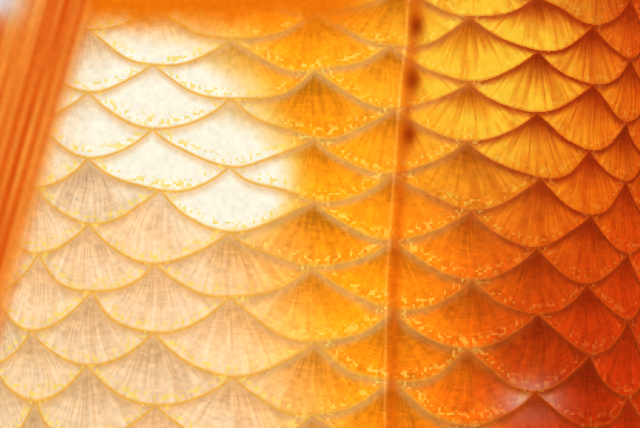
Write a WebGL 2 fragment shader that draws this texture.

```glsl
#version 300 es
precision highp float;
// Backlit fish scales: a staggered lattice of overlapping fans, narrowing
// toward both sides as on a curved flank. Soft pools of light tint it from
// cream through orange to deep red; noise adds fibres, grain and glitter.
uniform vec2 u_resolution;
out vec4 fragColor;

float hash(vec2 p) {
  vec3 q = fract(p.xyx * 0.1031);
  q += dot(q, q.yzx + 33.33);
  return fract((q.x + q.y) * q.z);
}

float noise(vec2 p) {
  vec2 i = floor(p), f = fract(p);
  f = f * f * (3.0 - 2.0 * f);
  return mix(mix(hash(i), hash(i + vec2(1, 0)), f.x),
             mix(hash(i + vec2(0, 1)), hash(i + vec2(1, 1)), f.x), f.y);
}

float fbm(vec2 p) {
  float sum = 0.0, amp = 0.5;
  for (int i = 0; i < 4; i++) {
    sum += amp * noise(p);
    p = p * 2.03 + 17.0;
    amp *= 0.5;
  }
  return sum;
}

// Soft elliptical pool of light
float pool(vec2 p, vec2 center, vec2 radius) {
  vec2 q = (p - center) / radius;
  return exp(-dot(q, q));
}

float line(float d, float width) {
  return exp(-d * d / (width * width));
}

// Curved lattice: x counts columns, y counts rows downward
vec2 flank(vec2 p) {
  float u = asin(clamp((p.x - 0.732) / 0.781, -0.99, 0.99)) / 0.245;
  float s = (0.531 - p.y - 0.05 * (p.x - 0.732)) / 0.156;
  return vec2(u, s - 0.02 * s * s);
}

void main() {
  vec2 p = gl_FragCoord.xy / u_resolution.y;
  vec2 wobble = vec2(noise(p * 9.0), noise(p * 9.0 + 40.0)) - 0.5;
  vec2 g = flank(p + 0.022 * wobble);

  // The two nearest columns compete; the nearest lower rim owns the point
  float inside = 9.0, outside = 9.0;
  vec2 id = vec2(0.0), local = vec2(0.0);
  for (int i = 0; i < 2; i++) {
    float column = floor(g.x) + float(i);
    float du = g.x - column;
    float shift = 0.5 * mod(column, 2.0);
    float t = g.y - shift + 0.5 * du * du;
    float row = ceil(t);
    outside = min(outside, fract(t));
    if (row - t < inside) {
      inside = row - t;
      id = vec2(column, row);
      local = vec2(du, g.y - shift - row);
    }
  }

  // Fibres fan out from the hidden root of each scale, crossed by rings
  float angle = atan(local.x, local.y + 1.25);
  float fibre = noise(vec2(angle * 26.0, inside * 3.0) + id * 7.3);
  float rings = noise(vec2(inside * 34.0, angle * 5.0) + id * 3.7);
  float mottle = fbm(p * 24.0);
  float grain = fbm(p * 90.0);
  float tone = hash(id + 31.0);

  // Broad colour of the flank
  float amber = smoothstep(0.42, 0.82, p.x + 0.22 * (p.y - 0.3));
  float red = smoothstep(0.80, 1.36, p.x + 0.12 * (mottle - 0.5));
  vec3 col = mix(vec3(0.90, 0.69, 0.47), vec3(0.94, 0.53, 0.06), amber);
  col = mix(col, vec3(0.64, 0.16, 0.03), red);
  col = mix(col, vec3(0.80, 0.63, 0.42), 0.6 * pool(p, vec2(0.0, 0.05), vec2(0.25, 0.3)));
  col *= 0.80 + 0.16 * tone + 0.14 * fibre + 0.10 * rings + 0.12 * grain;

  // Each face brightens toward its rim; roots fall into shade
  float face = smoothstep(0.95, 0.2, inside) * smoothstep(0.0, 0.16, outside);
  col *= mix(1.0, 0.80 + 0.32 * face, 0.4 + 0.6 * amber);
  float sheen = (1.0 - amber) * face * (0.25 + 0.5 * fibre);
  col = mix(col, vec3(0.98, 0.89, 0.76), sheen);

  // Golden and ember light through the scales on the right
  float gold = pool(p, vec2(1.13, 0.86), vec2(0.24, 0.30));
  float ember = pool(p, vec2(1.33, 0.66), vec2(0.20, 0.32));
  float texture1 = 0.35 + 0.5 * fibre + 0.6 * (mottle - 0.2);
  col = mix(col, vec3(0.94, 0.42, 0.04), clamp(1.1 * ember * face * texture1, 0.0, 1.0));
  col = mix(col, vec3(1.0, 0.77, 0.20), clamp(1.5 * gold * face * texture1, 0.0, 1.0));
  col = mix(col, vec3(0.85, 0.64, 0.66), 0.8 * face * pool(p, vec2(1.24, 0.06), vec2(0.07, 0.05)));

  // White glare on the left, fringed with yellow
  float glare = pool(p, vec2(0.36, 0.73), vec2(0.26, 0.21))
              + 0.8 * pool(p, vec2(0.55, 0.56), vec2(0.14, 0.12));
  glare *= 0.75 + 0.35 * face + 0.35 * (mottle - 0.5) + 0.25 * (tone - 0.5);
  col = mix(col, vec3(0.99, 0.78, 0.22), 0.6 * smoothstep(0.12, 0.45, glare) * amber);
  col = mix(col, vec3(1.0, 0.97, 0.88), smoothstep(0.22, 0.78, glare));

  // Rims: pale skin below each edge, a fine lit edge, glitter just inside
  float lit = 1.0 - 0.75 * red;
  vec3 skin = mix(vec3(0.93, 0.73, 0.50), vec3(0.84, 0.38, 0.10), red);
  col = mix(col, skin, 0.55 * lit * line(outside - 0.05, 0.075));
  float edge = line(min(inside, outside), 0.028);
  vec3 edgeColor = mix(vec3(0.95, 0.68, 0.26), vec3(0.80, 0.30, 0.06), red);
  col = mix(col, edgeColor, edge * (0.45 + 0.4 * lit));
  float glitter = smoothstep(0.50, 0.78, noise(p * 150.0)) * line(inside - 0.10, 0.08);
  col = mix(col, vec3(1.0, 0.86, 0.38), 0.75 * glitter * lit);

  // Lateral line with dark pores near the top
  float lateral = p.x - 0.915 - 0.06 * p.y * p.y - 0.006 * wobble.x;
  col = mix(col, vec3(0.85, 0.34, 0.03), 0.6 * line(lateral, 0.017));
  col += 0.10 * line(lateral + 0.018, 0.004);
  for (int i = 0; i < 3; i++) {
    vec2 pore = vec2(0.973 - 0.008 * float(i), 0.94 - 0.128 * float(i));
    col = mix(col, vec3(0.58, 0.16, 0.01), 0.8 * pool(p, pore, vec2(0.017, 0.027)));
  }

  // Orange blur along the top and the streaked fin at the left
  float top = smoothstep(0.90, 0.99, p.y + 0.05 * (mottle - 0.5));
  col = mix(col, vec3(0.94, 0.46, 0.04), top * smoothstep(0.95, 0.75, p.x));
  float finEdge = 0.02 + 0.28 * (p.y - 0.32);
  float streak = noise(vec2((p.x - finEdge) * 75.0, p.y * 3.0));
  vec3 fin = mix(vec3(0.86, 0.32, 0.05), vec3(0.97, 0.58, 0.22), streak);
  col = mix(col, fin, smoothstep(finEdge + 0.035, finEdge - 0.025, p.x));
  col = mix(col, vec3(0.88, 0.82, 0.80), pool(p, vec2(0.0, 1.0), vec2(0.06, 0.05)));

  col *= 0.95 + 0.1 * grain;
  fragColor = vec4(clamp(col, 0.0, 1.0), 1.0);
}
```
